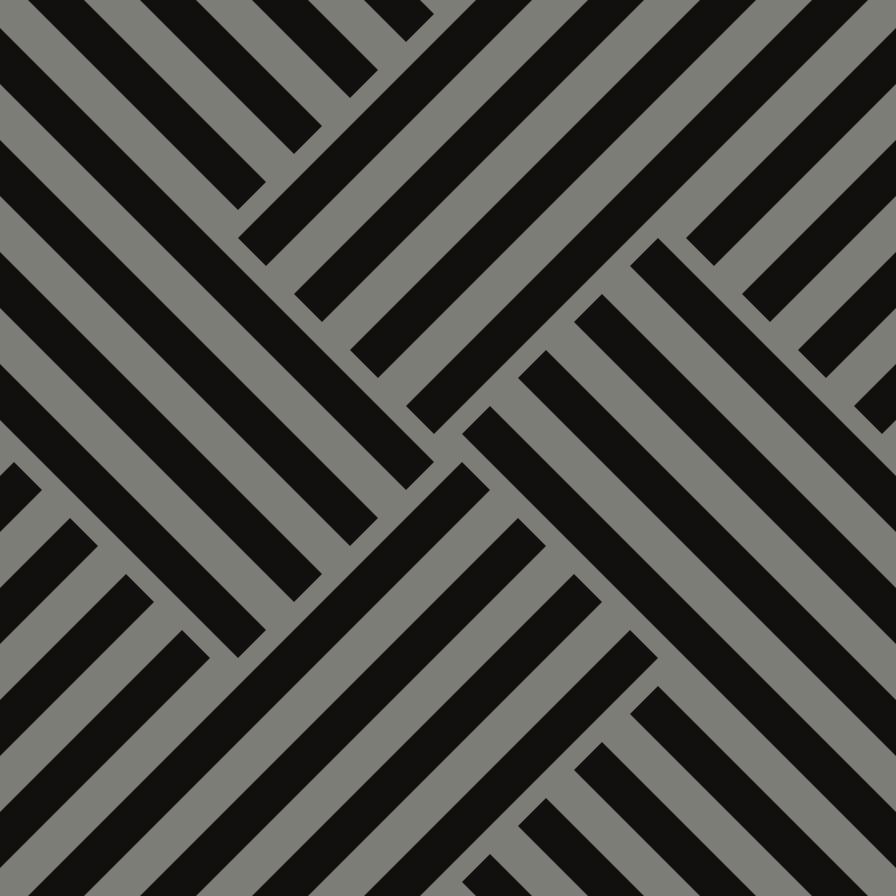
Reproduce this pattern procedurally as a WebGL 2 fragment shader.

```glsl
#version 300 es
precision highp float;
// Diagonal basket weave: four arms of parallel dark bars interlock around the
// centre in a pinwheel. One arm is a distance function in a lattice turned by
// 45 degrees; a loop of quarter turns joins all four.

uniform vec2 u_resolution;
out vec4 fragColor;

const vec3 GROUND = vec3(0.49, 0.49, 0.47);
const vec3 BAR = vec3(0.07, 0.06, 0.06);
const float BARS_PER_BLOCK = 4.0;
const float BAR_FILL = 0.5;           // bar width as a share of its pitch
const float BLOCKS_PER_CANVAS = 2.0 * sqrt(2.0);

// Signed distance to endless bars, spaced evenly along x
float barDistance(float x, float count, float fill) {
    return (abs(fract(x * count) - 0.5) - 0.5 * fill) / count;
}

// Signed distance to one arm: a block-wide stem that opens into a half plane
float armDistance(vec2 p) {
    float stem = max(abs(p.x + 0.5) - 0.5, -p.y);
    float field = 1.0 - p.y;
    return min(stem, field);
}

vec2 quarterTurn(vec2 p) {
    return vec2(-p.y, p.x);
}

// Union of the barred arms over four quarter turns
float weaveDistance(vec2 p, float count, float fill) {
    float nearest = 1e3;
    for (int i = 0; i < 4; i++) {
        float barredArm = max(barDistance(p.x, count, fill), armDistance(p));
        nearest = min(nearest, barredArm);
        p = quarterTurn(p);
    }
    return nearest;
}

void main() {
    float side = min(u_resolution.x, u_resolution.y);
    vec2 c = (gl_FragCoord.xy - 0.5 * u_resolution) / side;

    // Lattice axes along the diagonals, one unit per woven block
    vec2 lattice = BLOCKS_PER_CANVAS * vec2(c.x - c.y, c.x + c.y) / sqrt(2.0);
    float pixel = BLOCKS_PER_CANVAS / side;

    float d = weaveDistance(lattice, BARS_PER_BLOCK, BAR_FILL);
    float coverage = 1.0 - smoothstep(-0.7 * pixel, 0.7 * pixel, d);
    fragColor = vec4(mix(GROUND, BAR, coverage), 1.0);
}
```
